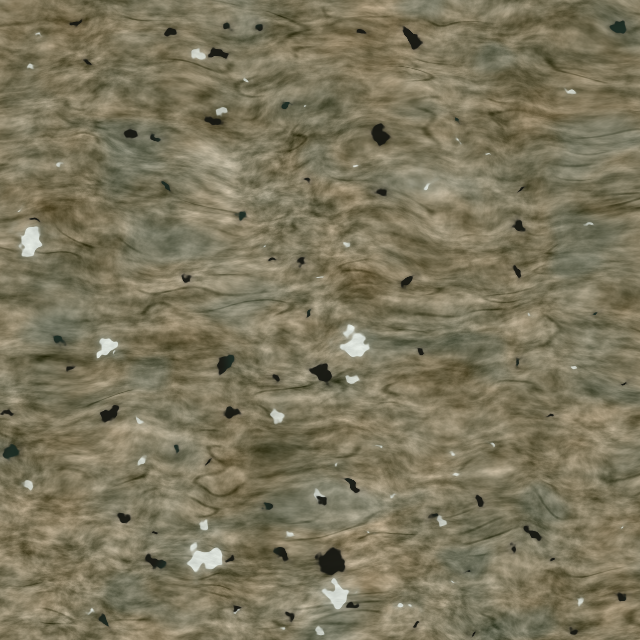
A Shadertoy shader for this texture:

```glsl
// Weathered brown rock: wavy horizontal grain, black pits and chalky white flecks.
#define CONTRAST 1.12      // strength of the light and dark grain
#define WARP 0.045         // waviness of the layers
#define CREASE 0.55        // depth of the thin dark veins
#define PIT_CHANCE 0.42    // share of cells holding a black pit
#define FLECK_CHANCE 0.28  // share of cells holding a white patch
#define SOFT 0.0022        // edge softness in canvas units
#define ROCK vec3(0.500, 0.468, 0.366)
#define RANGE vec3(0.240, 0.222, 0.225)
#define PIT vec3(0.085, 0.088, 0.065)
#define CHALK vec3(0.85, 0.87, 0.84)
#define LICHEN vec3(0.42, 0.45, 0.39)

vec3 hash3(vec2 p) {
    vec3 h = fract(p.xyx * vec3(0.1031, 0.1030, 0.0973));
    h += dot(h, h.yxz + 33.33);
    return fract((h.xxy + h.yzz) * h.zyx);
}

float cornerSlope(vec2 cell, vec2 offset) {
    float angle = 6.2832 * hash3(cell).x;
    return dot(vec2(cos(angle), sin(angle)), offset);
}

// Gradient noise, roughly -1 to 1
float noise(vec2 p) {
    vec2 i = floor(p), f = p - i;
    vec2 u = f * f * f * (f * (f * 6.0 - 15.0) + 10.0);
    vec2 e = vec2(1.0, 0.0);
    float low = mix(cornerSlope(i, f), cornerSlope(i + e, f - e), u.x);
    float high = mix(cornerSlope(i + e.yx, f - e.yx), cornerSlope(i + 1.0, f - 1.0), u.x);
    return 1.5 * mix(low, high, u.y);
}

vec2 noise2(vec2 p) {
    return vec2(noise(p + 17.0), noise(p + 71.0));
}

float fbm(vec2 p) {
    float sum = 0.0, gain = 0.5;
    for (int i = 0; i < 4; i++) {
        sum += gain * noise(p);
        p = mat2(1.96, 0.3, -0.3, 1.96) * p + 13.7;
        gain *= 0.55;
    }
    return sum;
}

// Distance to the nearest of many scattered ovals; most are small
float scatter(vec2 p, float cells, float chance, float size, float flat_, float seed) {
    vec2 home = floor(p * cells);
    float nearest = 1.0;
    for (int y = -1; y <= 1; y++)
    for (int x = -1; x <= 1; x++) {
        vec2 cell = home + vec2(x, y);
        vec3 place = hash3(cell + seed);
        vec3 form = hash3(cell + seed + 57.0);
        if (place.z > chance) continue;
        vec2 d = p - (cell + 0.1 + 0.8 * place.xy) / cells;
        float angle = (form.x - 0.5) * 1.8;
        float c = cos(angle), s = sin(angle);
        d = mat2(c, -s, s, c) * d;
        d.y *= mix(1.0, flat_, form.y);
        float radius = size * mix(0.22, 1.0, form.z * form.z * form.z);
        nearest = min(nearest, length(d) - radius);
    }
    return nearest;
}

float cover(float d) {
    return 1.0 - smoothstep(-SOFT, SOFT, d);
}

void mainImage(out vec4 fragColor, in vec2 fragCoord) {
    vec2 p = fragCoord / iResolution.y;

    // Folded layers
    vec2 q = p + WARP * noise2(p * 4.0) * vec2(1.0, 0.6);
    q += 0.010 * noise2(q * vec2(13.0, 19.0));

    // Grain at three scales, streaky in some regions and mottled in others
    float streaky = smoothstep(-0.5, 0.5, noise(p * 2.3 + 5.0) + 0.8 * (p.y - 0.5));
    float broad = fbm(q * vec2(4.0, 8.0) + 3.0);
    float streak = fbm(q * vec2(8.0, 44.0) + 29.0);
    float mottle = fbm(q * vec2(17.0, 28.0) + 83.0);
    float grain = fbm(q * vec2(42.0, 78.0) + 47.0);
    float tone = 0.65 * broad + mix(0.55, 1.0, streaky) * streak
               + mix(0.75, 0.25, streaky) * mottle + mix(0.95, 0.65, streaky) * grain;

    // Thin broken veins
    float vein = abs(noise(q * vec2(9.0, 31.0) + 101.0));
    float broken = smoothstep(0.1, 0.5, noise(q * vec2(10.0, 14.0) + 131.0));
    tone -= CREASE * broken * (1.0 - smoothstep(0.0, 0.13, vein));

    vec3 color = ROCK + RANGE * CONTRAST * tone;
    color += vec3(0.022, 0.0, -0.014) * fbm(p * vec2(6.0, 9.0) + 61.0) * 2.0;

    // Grey-green stains
    float stain = smoothstep(0.2, 0.65, noise(q * vec2(7.0, 12.0) + 151.0));
    color = mix(color, LICHEN + 0.7 * RANGE * tone, 0.5 * stain);

    // White patches with pale halos, and tiny flecks
    vec2 rough = 0.016 * noise2(p * 31.0) + 0.008 * noise2(p * 74.0);
    float patchDist = scatter(p + rough, 5.0, FLECK_CHANCE, 0.036, 1.8, 211.0);
    vec2 jag = 0.006 * noise2(p * 58.0 + 9.0) + 0.003 * noise2(p * 120.0);
    float fleckDist = scatter(p + jag, 15.0, 0.20, 0.010, 1.6, 307.0);
    float halo = exp(-max(patchDist, 0.0) / 0.010) + 0.7 * exp(-max(fleckDist, 0.0) / 0.004);
    color = mix(color, vec3(0.60, 0.61, 0.55) + 0.6 * RANGE * tone, 0.5 * min(halo, 1.0));
    float chalk = max(cover(patchDist + 0.002), 0.85 * cover(fleckDist));
    color = mix(color, CHALK + 0.12 * grain, chalk);

    // Black pits, some tinted green, with faint dark rims
    float pitDist = scatter(p + jag, 13.0, PIT_CHANCE, 0.021, 2.6, 401.0);
    color *= 1.0 - 0.22 * exp(-max(pitDist, 0.0) / 0.005);
    vec3 pitColor = PIT + vec3(0.02, 0.08, 0.07) * smoothstep(0.1, 0.5, noise(p * 9.0 + 171.0));
    color = mix(color, pitColor, 0.95 * cover(pitDist));

    fragColor = vec4(clamp(color, 0.0, 1.0), 1.0);
}
```
